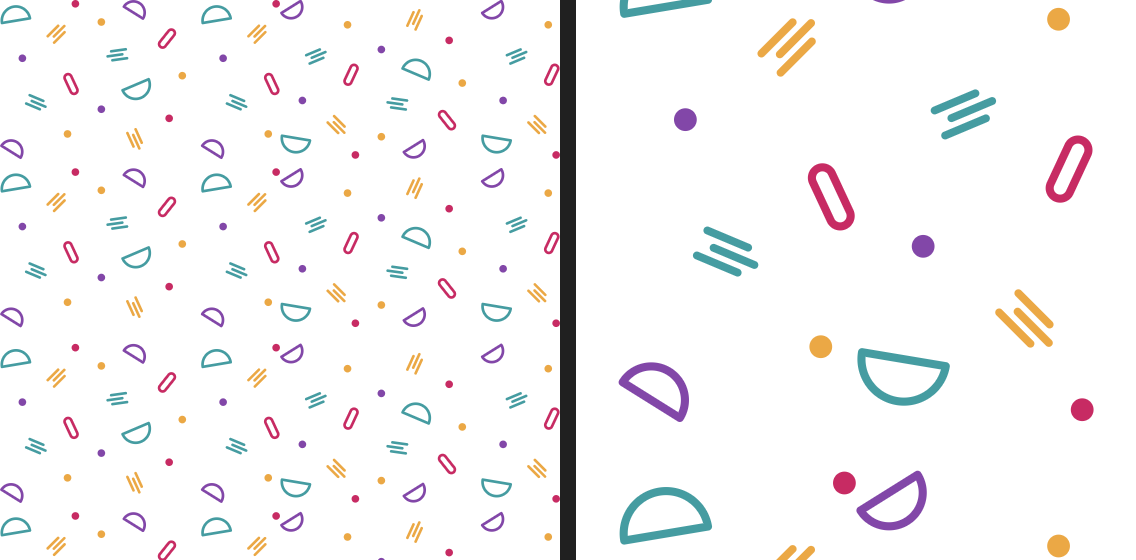
Left: the whole. Right: its middle third, enlarged.
This pattern is drawn by a three.js fragment shader. Its source:

```glsl
// Confetti of outlined half discs, pills, triple dashes and dots on white.
// One motif is folded over the canvas: uneven rows, cropped columns, and a
// vertically mirrored right half. Each ink is a union of distance functions.

varying vec2 vUv;

// Moves p into a frame centred at c and turned clockwise (y points down).
vec2 frame(vec2 p, vec2 c, float degrees) {
  float a = radians(degrees);
  vec2 axis = vec2(cos(a), sin(a));
  p -= c;
  return vec2(dot(p, axis), dot(p, vec2(-axis.y, axis.x)));
}

// Distance to a segment along x, centred on the origin.
float segment(vec2 p, float halfLength) {
  return length(vec2(max(abs(p.x) - halfLength, 0.0), p.y));
}

float dot2d(vec2 p, vec2 c) {
  return length(p - c) - 5.2;
}

// Outline of a half disc whose dome points to negative y.
float halfDisc(vec2 p, float radius) {
  float chord = segment(p, radius);
  float arc = p.y < 0.0 ? abs(length(p) - radius) : chord;
  return min(chord, arc) - 1.85;
}

float pill(vec2 p) {
  return abs(segment(p, 9.6) - 4.8) - 1.85;
}

// Three parallel strokes, the middle one slid forward.
float dashes(vec2 p) {
  float middle = segment(p - vec2(2.85, 0.0), 10.1);
  float outer = segment(vec2(p.x + 2.85, abs(p.y) - 6.2), 10.1);
  return min(middle, outer) - 1.8;
}

// Folds the canvas, 768 units wide, into one motif with y pointing down.
vec2 foldToMotif(vec2 uv) {
  vec2 p = vec2(uv.x, 1.0 - uv.y) * 768.0;

  // Rows come in pairs, with a wider gap after the second.
  p.y = mod(p.y + 4.0, 471.6) - 4.0;
  p.y -= 230.8 * step(226.8, p.y);

  // Each half holds one full column and the start of the next.
  if (p.x > 384.0) {
    p = vec2(p.x - 384.0, 217.7 - p.y);
  }
  p.x -= 275.3 * step(272.5, p.x);
  return p;
}

vec3 paint(vec3 base, vec3 ink, float d, float pixel) {
  return mix(base, ink, clamp(0.5 - d / pixel, 0.0, 1.0));
}

void main() {
  vec2 p = foldToMotif(vUv);
  float pixel = fwidth(vUv.x) * 768.0;

  // Teal: large half discs and dashes
  float teal = halfDisc(frame(p, vec2(21.9, 28.3), -9.5), 19.4);
  teal = min(teal, halfDisc(frame(p, vec2(186.0, 116.2), 157.0), 19.4));
  teal = min(teal, dashes(frame(p, vec2(50.3, 141.3), 22.8)));
  teal = min(teal, dashes(frame(p, vec2(160.5, 75.5), 172.0)));

  // Purple: small half discs and dots
  float purple = halfDisc(frame(p, vec2(183.0, 17.3), 32.0), 15.4);
  purple = min(purple, halfDisc(frame(p, vec2(15.1, 208.1), 32.0), 15.4));
  purple = min(purple, dot2d(p, vec2(30.7, 79.9)));
  purple = min(purple, dot2d(p, vec2(139.0, 149.8)));

  // Crimson: pills and dots
  float crimson = pill(frame(p, vec2(97.4, 115.2), 65.0));
  crimson = min(crimson, pill(frame(p, vec2(229.0, 52.9), -51.5)));
  crimson = min(crimson, dot2d(p, vec2(103.4, 5.2)));
  crimson = min(crimson, dot2d(p, vec2(232.0, 162.3)));

  // Orange: dashes and dots
  float orange = dashes(frame(p, vec2(79.0, 44.9), -45.0));
  orange = min(orange, dashes(frame(p, vec2(185.7, 191.7), 65.5)));
  orange = min(orange, dot2d(p, vec2(139.0, 30.2)));
  orange = min(orange, dot2d(p, vec2(92.6, 183.7)));
  orange = min(orange, dot2d(p, vec2(250.0, 103.8)));

  vec3 color = vec3(1.0);
  color = paint(color, vec3(0.27, 0.61, 0.63), teal, pixel);
  color = paint(color, vec3(0.51, 0.28, 0.66), purple, pixel);
  color = paint(color, vec3(0.78, 0.17, 0.39), crimson, pixel);
  color = paint(color, vec3(0.92, 0.66, 0.27), orange, pixel);
  gl_FragColor = vec4(color, 1.0);
}
```
